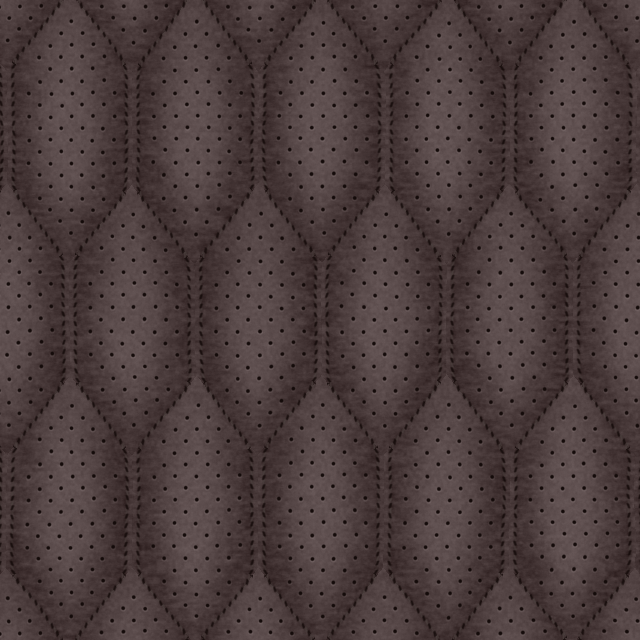
This texture is drawn by a Shadertoy shader. Its source:

```glsl
#define COL_PITCH 0.1964
#define ROW_PITCH 0.2995
#define ORIGIN vec2(0.6002, 0.501)
#define SHOULDER 0.0875
#define SEAM_GAP 0.0093
#define STITCH_PITCH 0.0146
#define STITCH_WIDTH 0.0020
#define HOLE_PITCH vec2(0.0169, 0.0366)
#define HOLE_RADIUS 0.0029
#define HOLE_MARGIN 0.022
#define SHADE vec3(0.205, 0.148, 0.148)
#define LIGHT vec3(0.385, 0.325, 0.325)

const float HALF_WIDTH = 0.5 * COL_PITCH;
const float TIP = ROW_PITCH - SHOULDER;
const vec2 HOLE_SHIFT = vec2(0.0025, 0.0);
const vec3 HOLE_COLOR = vec3(0.08, 0.045, 0.04);
const vec3 THREAD_COLOR = vec3(0.30, 0.26, 0.25);

float hash(vec2 p) {
    vec3 q = fract(vec3(p.xyx) * 0.1031);
    q += dot(q, q.yzx + 33.33);
    return fract((q.x + q.y) * q.z);
}

float noise(vec2 p) {
    vec2 i = floor(p), f = fract(p);
    f = f * f * (3.0 - 2.0 * f);
    return mix(mix(hash(i), hash(i + vec2(1, 0)), f.x),
               mix(hash(i + vec2(0, 1)), hash(i + vec2(1, 1)), f.x), f.y);
}

float fbm(vec2 p) {
    float sum = 0.0, amp = 0.5;
    for (int i = 0; i < 4; i++) {
        sum += amp * noise(p);
        p = mat2(1.6, 1.2, -1.2, 1.6) * p + 7.3;
        amp *= 0.5;
    }
    return sum;
}

float smoothMin(float a, float b, float k) {
    float h = max(k - abs(a - b), 0.0) / k;
    return min(a, b) - 0.25 * h * h * k;
}

// Distances inward from the side (x) and from the slanted edge (y)
vec2 edgeDistances(vec2 p) {
    vec2 n = normalize(vec2(TIP - SHOULDER, HALF_WIDTH));
    p = abs(p);
    return vec2(HALF_WIDTH - p.x, dot(vec2(0.0, TIP) - p, n));
}

// Signed distance to a row of short slanted dashes
float dashDistance(float along, float across, float halfLength) {
    vec2 q = vec2((fract(along / STITCH_PITCH) - 0.5) * STITCH_PITCH, across);
    q.y -= 0.35 * q.x;
    q.x -= clamp(q.x, -halfLength, halfLength);
    return length(q) - STITCH_WIDTH;
}

void mainImage(out vec4 fragColor, in vec2 fragCoord) {
    vec2 uv = fragCoord / iResolution.y;
    float aa = 0.9 / iResolution.y;
    vec2 warp = vec2(noise(uv * 13.0), noise(uv * 13.0 + 40.0)) - 0.5;
    vec2 pos = uv - ORIGIN + 0.005 * warp;

    // Find the padded cell among the two nearest staggered rows
    vec2 p = vec2(0.0), id = vec2(0.0), edge = vec2(-1.0);
    for (int k = 0; k < 2; k++) {
        float row = floor(pos.y / ROW_PITCH) + float(k);
        float shift = 0.5 * mod(row, 2.0);
        float col = round(pos.x / COL_PITCH - shift);
        vec2 local = pos - vec2((col + shift) * COL_PITCH, row * ROW_PITCH);
        vec2 d = edgeDistances(local);
        if (d.y > edge.y) { p = local; id = vec2(col, row); edge = d; }
    }
    vec2 a = abs(p);
    float variation = hash(id + 50.0) - 0.5;

    // Padding: dark at the seams, softer toward the upper tip
    float side = edge.x - SEAM_GAP;
    float upper = smoothstep(-0.05, 0.14, p.y);
    float sidePuff = smoothstep(-0.014, 0.078, side);
    float slantPuff = mix(smoothstep(-0.022, 0.095, edge.y), 1.0, 0.55 * upper);
    float puff = sidePuff * slantPuff;
    float tone = 0.18 + 0.74 * puff + 0.06 * variation;
    tone -= (1.2 + variation) * p.x * puff;
    tone += 0.24 * (1.0 - smoothstep(-0.004, 0.001, side));
    tone += 0.16 * (fbm(uv * 5.0) - 0.47);

    // Leather grain, with creases gathering beside the seams
    float crease = fbm(vec2(p.x * 60.0, p.y * 170.0) + id * 17.0) - 0.47;
    tone += 0.75 * crease * (1.0 - puff) + 0.50 * (fbm(uv * 210.0) - 0.47);

    // Seams: double along the sides, single along the slants, rounded between
    vec2 tangent = normalize(vec2(HALF_WIDTH, SHOULDER - TIP));
    float slantAlong = dot(a - 0.5 * vec2(HALF_WIDTH, TIP + SHOULDER), tangent);
    bool inStrip = side < -0.004 || a.x < SEAM_GAP;
    float seam = inStrip ? side : smoothMin(side, edge.y, 0.014);
    float along = side < edge.y ? a.y : slantAlong;
    tone -= 0.17 * exp(-seam * seam / 0.000012);
    vec3 color = mix(SHADE, LIGHT, clamp(tone, -0.3, 1.25));

    // Needle holes alternating with raised thread
    float needle = dashDistance(along, seam, 0.0020);
    float thread = dashDistance(along + 0.5 * STITCH_PITCH, seam, 0.0022);
    float threadMask = 1.0 - smoothstep(-0.0008 - aa, aa, thread);
    color = mix(color, THREAD_COLOR, threadMask * (0.3 + 0.5 * noise(uv * 160.0)));
    color = mix(color, HOLE_COLOR, 0.85 * (1.0 - smoothstep(-0.0005 - aa, aa, needle)));

    // Staggered perforations, kept clear of the seams
    vec2 h = p - HOLE_SHIFT;
    float column = round(h.x / HOLE_PITCH.x);
    float offset = 0.5 - 0.5 * mod(abs(column), 2.0);
    vec2 cell = vec2(column, round(h.y / HOLE_PITCH.y - offset) + offset);
    vec2 center = cell * HOLE_PITCH;
    vec2 margin = edgeDistances(center) - HOLE_MARGIN;
    if (min(margin.x, margin.y) > 0.0) {
        vec2 seed = cell * 2.0 + id * 31.0 + 200.0;
        vec2 q = h - center - 0.0016 * (vec2(hash(seed), hash(seed + 9.0)) - 0.5);
        float rim = length(q + vec2(0.0, 0.0013)) - HOLE_RADIUS;
        color += 0.05 * (1.0 - smoothstep(0.0, 0.0012 + aa, rim));
        float hole = length(q) - HOLE_RADIUS;
        color = mix(color, HOLE_COLOR, 1.0 - smoothstep(-aa, aa, hole));
    }
    fragColor = vec4(color, 1.0);
}
```
